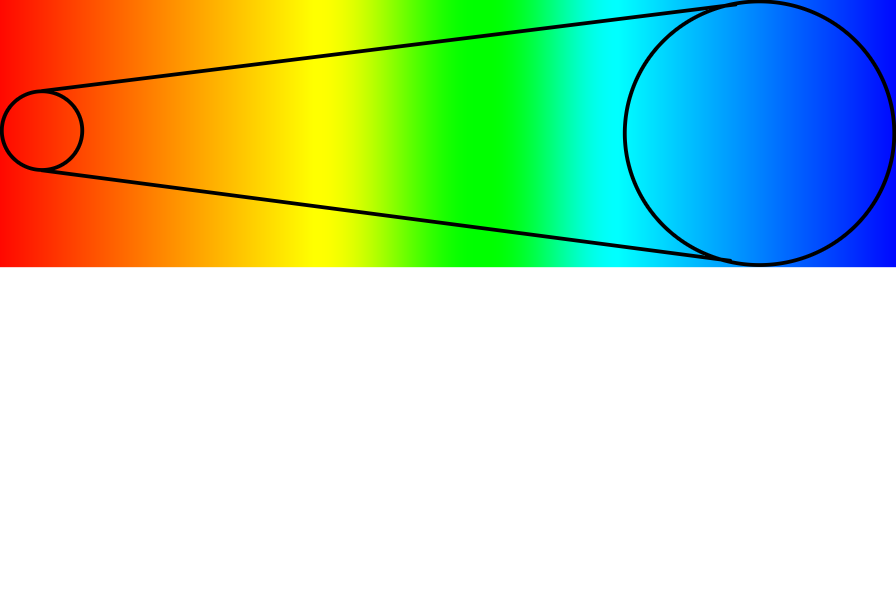
A Shadertoy shader for this background:

```glsl
#define BAND_HEIGHT 0.2982
#define STROKE_HALF 0.0021
#define SMALL_CENTER vec2(0.0469, 0.1458)
#define SMALL_RADII vec2(0.0449, 0.0439)
#define LARGE_CENTER vec2(0.8477, 0.1487)
#define LARGE_RADII vec2(0.1504, 0.1471)
#define TOP_START vec2(0.0469, 0.1016)
#define TOP_END vec2(0.8210, 0.0050)
#define BOTTOM_START vec2(0.0469, 0.1901)
#define BOTTOM_END vec2(0.8150, 0.2910)

// Red, yellow, green, cyan and blue from left to right
vec3 spectrum(float x) {
    float red = 1.0 - smoothstep(0.355, 0.532, x);
    float rise = mix(0.03, 1.0, clamp(x / 0.35, 0.0, 1.0));
    float fall = 1.0 - clamp((x - 0.69) / 0.32, 0.0, 1.0);
    float blue = smoothstep(0.545, 0.69, x);
    return vec3(red, min(rise, fall), blue);
}

float ellipseOutline(vec2 p, vec2 center, vec2 radii) {
    float scaled = length((p - center) / radii);
    return abs(scaled - 1.0) * min(radii.x, radii.y);
}

float segmentDistance(vec2 p, vec2 a, vec2 b) {
    vec2 along = b - a;
    float t = clamp(dot(p - a, along) / dot(along, along), 0.0, 1.0);
    return length(p - a - along * t);
}

void mainImage(out vec4 fragColor, in vec2 fragCoord) {
    // Canvas widths, measured down from the top left
    float pixel = 1.0 / iResolution.x;
    vec2 p = vec2(fragCoord.x, iResolution.y - fragCoord.y) * pixel;

    // Spectrum band above white
    float band = clamp((BAND_HEIGHT - p.y) / pixel + 0.5, 0.0, 1.0);
    vec3 color = mix(vec3(1.0), spectrum(p.x), band);

    // Two rings joined by tangent lines
    float rings = min(ellipseOutline(p, SMALL_CENTER, SMALL_RADII),
                      ellipseOutline(p, LARGE_CENTER, LARGE_RADII));
    float lines = min(segmentDistance(p, TOP_START, TOP_END),
                      segmentDistance(p, BOTTOM_START, BOTTOM_END));
    float edge = min(rings, lines) - STROKE_HALF;
    float ink = clamp(0.5 - edge / pixel, 0.0, 1.0);

    fragColor = vec4(mix(color, vec3(0.0), ink), 1.0);
}
```
